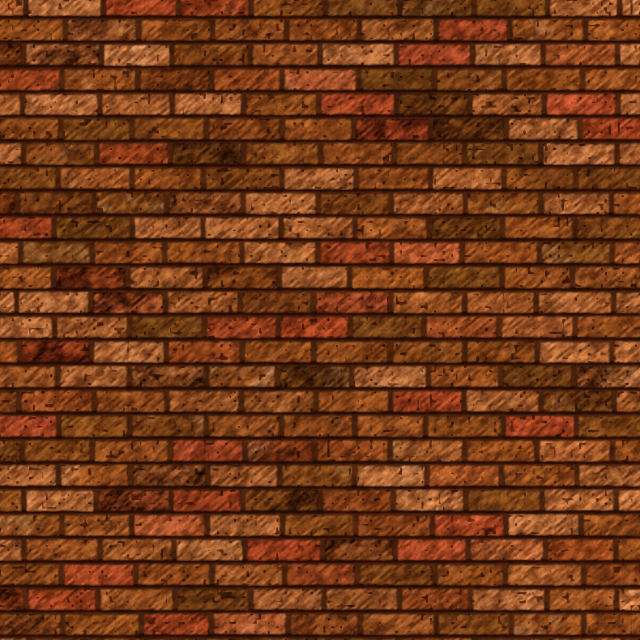
Reproduce this texture procedurally as a Shadertoy shader.

```glsl
// Weathered running-bond brick wall with diagonally grooved, unevenly fired bricks.

#define COLUMNS 8.63      // bricks across
#define ROWS 25.85        // courses down
#define START vec2(0.029, 0.288) // first joint (canvas), first course (courses)
#define BOW 0.016         // sideways drift of courses toward top and bottom
#define JOINT vec2(0.0072, 0.0058) // mortar widths: upright, level
#define JITTER 0.036      // random shift of upright joints, in bricks
#define CORNER 0.0032     // corner radius
#define ROUGHNESS 0.0026  // chipping of the edges
#define GROOVES vec2(75.0, 250.0) // groove frequency: along, across
#define GROOVE_DEPTH 0.62
#define BLOTCH 0.42       // tone variation inside a brick

const vec3 BROWN  = vec3(0.53, 0.265, 0.095);
const vec3 OLIVE  = vec3(0.43, 0.235, 0.075);
const vec3 PALE   = vec3(0.65, 0.375, 0.195);
const vec3 RED    = vec3(0.59, 0.215, 0.105);
const vec3 DUST   = vec3(0.74, 0.52, 0.34);
const vec3 MORTAR = vec3(0.285, 0.130, 0.045);
const vec3 SHADOW = vec3(0.135, 0.030, 0.004);

float hash(vec2 p) {
    vec3 q = fract(p.xyx * 0.1031);
    q += dot(q, q.yzx + 33.33);
    return fract((q.x + q.y) * q.z);
}

float noise(vec2 p) {
    vec2 i = floor(p), f = fract(p);
    f = f * f * (3.0 - 2.0 * f);
    return mix(mix(hash(i), hash(i + vec2(1, 0)), f.x),
               mix(hash(i + vec2(0, 1)), hash(i + vec2(1, 1)), f.x), f.y);
}

float fbm(vec2 p) {
    float sum = 0.0, amp = 0.5;
    for (int i = 0; i < 4; i++) {
        sum += amp * noise(p);
        p = p * 2.03 + 17.3;
        amp *= 0.5;
    }
    return sum / 0.9375;
}

float roundedBox(vec2 p, vec2 halfSize, float r) {
    vec2 q = abs(p) - halfSize + r;
    return length(max(q, 0.0)) + min(max(q.x, q.y), 0.0) - r;
}

// Position of an upright joint, in bricks
float jointX(float index, float row) {
    return index + JITTER * (2.0 * hash(vec2(index + 40.0, row + 7.0)) - 1.0);
}

vec3 brickColor(vec2 id, vec2 p) {
    // Firing tone of the whole brick
    float tone = hash(id + 3.7);
    vec3 col = mix(OLIVE, BROWN, smoothstep(0.0, 0.35, tone));
    col = mix(col, PALE, smoothstep(0.4, 1.0, tone));
    col = mix(col, RED, 0.8 * smoothstep(0.7, 0.97, hash(id + 21.4)));

    // Blotches, burnt patches and pale dust
    vec2 shift = id * 3.17;
    float patches = fbm(p * vec2(24.0, 38.0) + shift);
    float light = 1.0 + BLOTCH * (patches - 0.5);
    float burnt = smoothstep(0.78, 1.0, hash(id + 57.2));
    light *= 1.0 - 0.55 * burnt * smoothstep(0.3, 0.65, patches);
    float dusty = smoothstep(0.72, 1.0, hash(id + 83.9));
    col = mix(col, DUST, 0.55 * dusty * smoothstep(0.5, 0.8, fbm(p * 30.0 - shift)));

    // Diagonal grooves and small pits
    vec2 along = vec2(0.766, 0.643);
    vec2 slanted = vec2(dot(p, along), dot(p, vec2(-along.y, along.x)));
    float groove = noise(slanted * GROOVES + shift);
    light += GROOVE_DEPTH * (groove - 0.5) + 0.22 * (noise(p * 310.0) - 0.5);
    light *= 1.0 - 0.5 * smoothstep(0.78, 0.95, noise(p * 150.0 + 9.0));

    // Green and blue fall off faster, so dark parts turn warmer
    return col * pow(vec3(max(light, 0.05)), vec3(1.0, 1.3, 1.75));
}

void mainImage(out vec4 fragColor, in vec2 fragCoord) {
    vec2 p = fragCoord / iResolution.y;
    float px = 1.0 / iResolution.y;

    // Course and brick that hold this point
    float level = (1.0 - p.y) * ROWS + START.y;
    float row = floor(level);
    float mid = 2.0 * (row + 0.5 - START.y) / ROWS - 1.0;
    float x = (p.x - START.x - BOW * mid * mid) * COLUMNS - 0.5 * mod(row, 2.0);
    float column = floor(x + 0.5);
    column -= step(x, jointX(column, row));
    vec2 id = vec2(column, row) + 60.0;

    // Distance to the chipped brick outline, in canvas units
    float left = jointX(column, row), right = jointX(column + 1.0, row);
    vec2 local = vec2((x - 0.5 * (left + right)) / COLUMNS, (row + 0.5 - level) / ROWS);
    vec2 size = vec2((right - left) / COLUMNS, 1.0 / ROWS) - JOINT;
    local.y += 0.0014 * (hash(id + 11.1) - 0.5);
    float d = roundedBox(local, 0.5 * size, CORNER);
    d += ROUGHNESS * (fbm(p * 85.0) - 0.5);

    // Mortar, darkest right under each course
    float under = abs(fract(level + 0.55) - 0.5);
    vec3 mortar = mix(MORTAR, SHADOW, 0.85 * smoothstep(0.13, 0.02, under));
    mortar *= 0.65 + 0.7 * fbm(p * 110.0);

    // Brick face, darkened toward its rim
    vec3 brick = brickColor(id, p);
    brick *= mix(0.72, 1.0, smoothstep(0.0, 0.0035, -d));

    float soft = max(px, 0.0011);
    vec3 col = mix(brick, mortar, smoothstep(-soft, soft, d));
    col *= 0.9 + 0.2 * fbm(p * 3.0 + 5.0);
    fragColor = vec4(clamp(col, 0.0, 1.0), 1.0);
}
```
